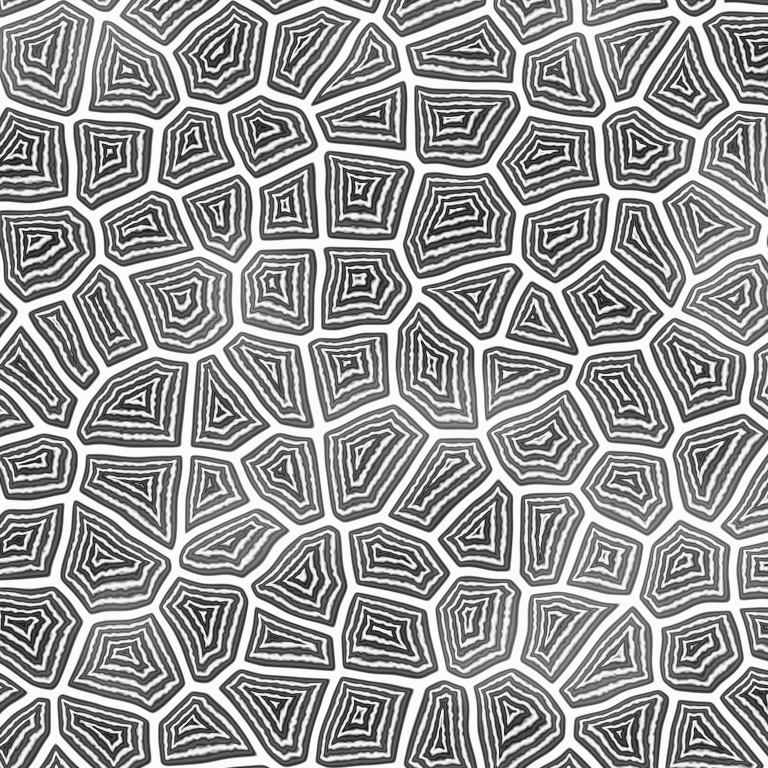
Reproduce this pattern procedurally as a WebGL 2 fragment shader.

```glsl
#version 300 es
precision highp float;
// Cracked cells: a jittered Voronoi grid with pale walls. Each cell is filled
// with nested rings that follow its sides, made by a wave over the distance
// to the wall, stretched towards one side and roughened by noise.

#define CELLS 9.2          // cells across the canvas
#define JITTER 0.88        // irregularity of the cell centres
#define WALL 0.051         // half width of a wall, in cells
#define RING_PERIOD 0.114  // spacing of the rings, in cells
#define STRETCH 0.25       // extra spacing on the lower right sides
#define RIPPLE 0.20        // roughness of the rings
#define KNOT 0.22          // bulge of the rings at their corners
#define ROUNDING 65.0      // sharpness of the corners
#define WHITE 0.985

uniform vec2 u_resolution;
out vec4 fragColor;

const float TAU = 6.2831853;

float hash(vec2 p) {
  return fract(sin(dot(p, vec2(127.1, 311.7))) * 43758.5453);
}

float noise(vec2 p) {
  vec2 i = floor(p), f = fract(p);
  f = f * f * (3.0 - 2.0 * f);
  float low = mix(hash(i), hash(i + vec2(1, 0)), f.x);
  float high = mix(hash(i + vec2(0, 1)), hash(i + vec2(1, 1)), f.x);
  return mix(low, high, f.y);
}

vec2 cellCentre(vec2 cell) {
  vec2 random = vec2(hash(cell), hash(cell + 57.3));
  return cell + 0.5 + JITTER * (random - 0.5);
}

vec2 nearestCell(vec2 p) {
  vec2 best = floor(p);
  float bestDistance = 1e3;
  for (int y = -2; y <= 2; y++)
    for (int x = -2; x <= 2; x++) {
      vec2 cell = floor(p) + vec2(x, y);
      float d = distance(p, cellCentre(cell));
      if (d < bestDistance) { bestDistance = d; best = cell; }
    }
  return best;
}

// x: rounded distance to the border, y: rounded and stretched distance to
// the wall, z: gap between the two closest sides, zero along the mitres
vec3 cellDistances(vec2 p) {
  vec2 home = nearestCell(p);
  vec2 centre = cellCentre(home);
  vec2 wideSide = normalize(vec2(1.0, -1.3));
  float borderBlend = 0.0, ringBlend = 0.0, first = 1e3, second = 1e3;
  for (int y = -2; y <= 2; y++)
    for (int x = -2; x <= 2; x++) {
      if (x == 0 && y == 0) continue;
      vec2 other = cellCentre(home + vec2(x, y));
      vec2 outward = normalize(other - centre);
      float d = dot(0.5 * (centre + other) - p, outward);
      float ringed = (d - WALL) * (1.0 - STRETCH * dot(outward, wideSide));
      borderBlend += exp(-ROUNDING * d);
      ringBlend += exp(-ROUNDING * ringed);
      second = min(second, max(first, ringed));
      first = min(first, ringed);
    }
  vec2 rounded = -log(vec2(borderBlend, ringBlend)) / ROUNDING;
  return vec3(rounded, second - first);
}

// Grey level inside a cell
float ringShade(vec2 p, vec3 dist) {
  float depth = dist.y;
  float corner = dist.z / 0.04;
  float phase = 0.17 + depth / RING_PERIOD;
  phase += KNOT * exp(-corner * corner) * smoothstep(0.0, 0.08, depth);
  phase += RIPPLE * (noise(p * 22.0) - 0.5) * smoothstep(0.0, 0.1, depth);
  float wave = 0.5 + 0.5 * cos(TAU * phase);

  // Dark bands: paler in patches and along their middle, deeper inwards
  float haze = smoothstep(0.5, 0.95, noise(p * 0.7 + 4.0));
  float band = 0.2 + 0.16 * haze - 0.11 * smoothstep(0.1, 0.35, depth);
  band += 0.17 * (1.0 - smoothstep(0.0, 0.25, wave));
  float crest = smoothstep(0.25, 1.08, wave) * step(0.5, phase);
  return mix(band, WHITE, crest);
}

void main() {
  vec2 p = CELLS * gl_FragCoord.xy / u_resolution.y;
  vec2 bend = vec2(noise(p * 2.5), noise(p * 2.5 + 31.0)) - 0.5;
  vec2 bent = p + 0.09 * bend;

  vec3 dist = cellDistances(bent);
  float softness = max(0.012, CELLS / u_resolution.y);
  float inside = smoothstep(-softness, softness, dist.x - WALL);
  float shade = mix(WHITE, ringShade(p, dist), inside);
  fragColor = vec4(vec3(shade), 1.0);
}
```
